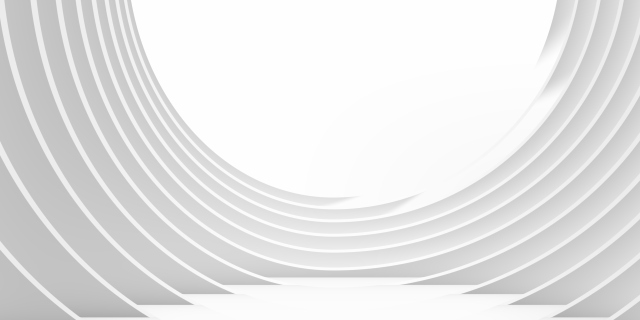
A Shadertoy shader for this background:

```glsl
// A bright tunnel of nested pale rings that opens onto white light above a floor.
// Perspective-spaced half ellipses are painted from the outermost ring inwards;
// each adds a thin bright rim, a shaded wall and a horizontal cut where it meets the floor.

const int   RING_COUNT   = 12;
const vec2  CANVAS       = vec2(2.0, 1.0);      // width and height in canvas heights
const vec2  RING_CENTER  = vec2(1.042, 1.156);
const float RADIUS_LEFT  = 0.646;               // innermost radii
const float RADIUS_RIGHT = 0.7135;
const float RADIUS_DOWN  = 0.7734;
const float FLOOR_TOP    = 0.133;
const float FIRST_FLOOR_RING = 5.0;
const vec2  RIM_WIDTH    = vec2(0.008, 0.009);
const float RIM_GROWTH   = 0.0016;              // extra rim width per ring
const float WALL_CENTER  = 0.905;
const float WALL_LEFT    = 0.765;
const float WALL_RIGHT   = 0.835;
const float RIM_CENTER   = 0.99;
const float RIM_SIDE     = 0.925;
const float FLOOR_LIGHT  = 0.987;
const float INNER_SHADE  = 0.055;
const float BASE_SHADE   = 0.12;

// Radii of ring k; the two halves widen at different rates
vec2 ringRadii(float k, float side) {
    float left  = RADIUS_LEFT / (1.0 - 0.0298 * k - 0.00236 * k * k);
    float right = RADIUS_RIGHT + 0.0651 * k + 0.00143 * k * k;
    return vec2(side < 0.0 ? left : right, RADIUS_DOWN / (1.0 - 0.0455 * k));
}

// Approximate signed distance to an ellipse, negative inside
float ellipseDistance(vec2 q, vec2 radii) {
    vec2 n = q / radii;
    float len = max(length(n), 1e-4);
    return (len - 1.0) * len / max(length(n / radii), 1e-4);
}

// Height at which ring k stands on the floor
float floorHeight(float k) {
    float j = max(k - FIRST_FLOOR_RING, 0.0);
    return FLOOR_TOP - 0.0208 * j - 0.0026 * j * j;
}

float coverage(float d, float pixel) {
    return 1.0 - smoothstep(-0.7 * pixel, 0.7 * pixel, d);
}

// Light on the floor, with a soft contact shadow below the edge
float floorShade(vec2 p, float edge) {
    float contact = exp(-max(edge - p.y, 0.0) / 0.012);
    float side = abs(p.x - RING_CENTER.x);
    return FLOOR_LIGHT - 0.045 * contact - 0.05 * smoothstep(0.4, 1.0, side);
}

float backdropShade(vec2 p) {
    float corner = smoothstep(0.7, 1.7, p.x) * (1.0 - smoothstep(0.35, 0.95, p.y));
    return 0.998 - 0.025 * corner;
}

// Visible part of the two innermost walls, tapering to points at both ends
float wallPresence(float k, float x, float across) {
    if (k > 1.5) return 1.0;
    float leftTip  = k < 0.5 ? 1.148 : 1.344;
    float rightTip = 1.660;
    float fromLeft  = 1.0 - smoothstep(leftTip - 0.07, leftTip, x + 0.10 * across);
    float fromRight = smoothstep(rightTip, rightTip + 0.06, x - 0.08 * across);
    return max(fromLeft, fromRight);
}

// Wall between ring k and the next one out; across runs from 0 inside to 1 outside
float wallShade(vec2 p, float k, float across) {
    float offset = (p.x - RING_CENTER.x) / RING_CENTER.x;
    float sideShade = offset < 0.0 ? WALL_LEFT : WALL_RIGHT;
    float shade = mix(WALL_CENTER, sideShade, smoothstep(0.0, 0.95, abs(offset)));
    float rightness = smoothstep(-0.4, 0.5, offset);
    shade += INNER_SHADE * (across - 0.6) * mix(0.4, 1.5, rightness);
    if (k >= FIRST_FLOOR_RING)
        shade -= BASE_SHADE * exp(-max(p.y - floorHeight(k), 0.0) / 0.045);
    return mix(backdropShade(p), shade, wallPresence(k, p.x, across));
}

void mainImage(out vec4 fragColor, in vec2 fragCoord) {
    vec2 p = fragCoord / iResolution.xy * CANVAS;
    float pixel = CANVAS.y / iResolution.y;
    vec2 q = p - RING_CENTER;
    float spread = smoothstep(0.1, 1.0, abs(q.x));
    float rim = mix(RIM_CENTER, RIM_SIDE, spread);
    float shade = WALL_LEFT;

    for (int i = RING_COUNT - 1; i >= 1; i--) {
        float k = float(i);
        vec2 radii = ringRadii(k, q.x);
        vec2 rimWidth = RIM_WIDTH + vec2(RIM_GROWTH * k, 0.0);

        // Rim, ending in a wedge on the floor
        float outer = ellipseDistance(q, radii);
        float edge = floorHeight(k);
        float layer = mix(rim, floorShade(p, edge), coverage(p.y - edge, pixel));
        shade = mix(shade, layer, coverage(outer, pixel));

        // Wall seen through this ring
        float rimInner = ellipseDistance(q, radii - rimWidth);
        float nextRing = ellipseDistance(q, ringRadii(k - 1.0, q.x));
        float across = clamp(nextRing / max(nextRing - rimInner, 1e-4), 0.0, 1.0);
        edge = floorHeight(k - 1.0);
        layer = wallShade(p, k - 1.0, across);
        layer = mix(layer, floorShade(p, edge), coverage(p.y - edge, pixel));
        shade = mix(shade, layer, coverage(rimInner, pixel));
    }

    // Bright opening inside the innermost ring
    float opening = ellipseDistance(q, ringRadii(0.0, q.x));
    shade = mix(shade, backdropShade(p), coverage(opening, pixel));
    fragColor = vec4(vec3(shade), 1.0);
}
```
